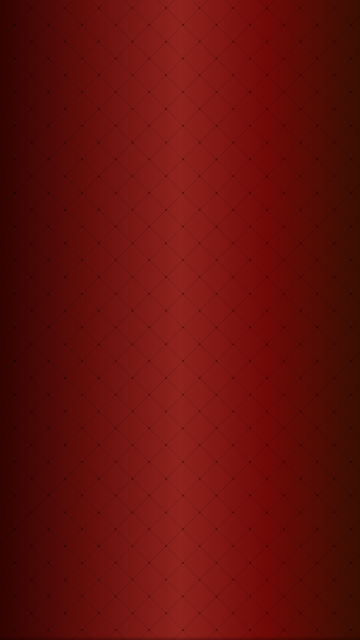
This background is drawn by a Shadertoy shader. Its source:

```glsl
#define LATTICE_PERIOD 0.0934
#define LATTICE_CENTER vec2(0.508, 1.055)
#define LINE_HALF_WIDTH 0.0008
#define LINE_STRENGTH 0.16
#define KNOT_RADIUS 0.0028
#define KNOT_STRENGTH 0.42
#define EDGE_SHADE 0.25

// Vertical bands of red satin, bright at the centre
vec3 satin(float x) {
    const vec3 leftShadow = vec3(0.195, 0.012, 0.004);
    const vec3 leftRed = vec3(0.400, 0.055, 0.042);
    const vec3 highlight = vec3(0.565, 0.132, 0.112);
    const vec3 deepRed = vec3(0.440, 0.034, 0.025);
    const vec3 rightShadow = vec3(0.225, 0.055, 0.004);
    vec3 color = mix(leftShadow, leftRed, clamp(x / 0.25, 0.0, 1.0));
    color = mix(color, highlight, clamp((x - 0.25) / 0.25, 0.0, 1.0));
    color = mix(color, deepRed, clamp((x - 0.5) / 0.24, 0.0, 1.0));
    return mix(color, rightShadow, clamp((x - 0.74) / 0.26, 0.0, 1.0));
}

// Smooth coverage of a shape with a given radius
float coverage(float dist, float radius, float pixel) {
    return 1.0 - smoothstep(radius - 0.5 * pixel, radius + 0.5 * pixel, dist);
}

void mainImage(out vec4 fragColor, in vec2 fragCoord) {
    float pixel = 1.0 / iResolution.x;
    vec2 p = fragCoord * pixel;
    vec3 color = satin(p.x);

    // Diagonal lattice: distance to the nearest line of each family
    vec2 q = p - LATTICE_CENTER;
    vec2 diagonal = vec2(q.x + q.y, q.x - q.y) / LATTICE_PERIOD;
    vec2 lineDist = abs(fract(diagonal + 0.5) - 0.5) * LATTICE_PERIOD * sqrt(0.5);

    // Thin threads and small dark knots at their crossings
    float thread = coverage(min(lineDist.x, lineDist.y), LINE_HALF_WIDTH, pixel);
    float knot = coverage(length(lineDist), KNOT_RADIUS, pixel);
    color *= 1.0 - max(LINE_STRENGTH * thread, KNOT_STRENGTH * knot);

    // Narrow shade along the bottom edge
    color *= 1.0 - EDGE_SHADE * (1.0 - smoothstep(0.0, 0.012, p.y));
    fragColor = vec4(color, 1.0);
}
```
